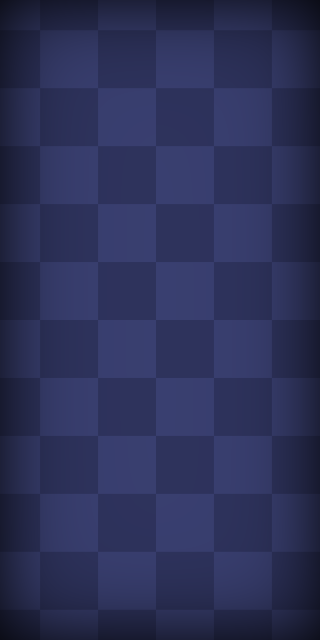
Write a Shadertoy shader that draws this pattern.

```glsl
// Two-tone blue checkerboard darkened by a soft shadow along all four edges.

const vec3 LIGHT_SQUARE = vec3(0.223, 0.246, 0.438);
const vec3 DARK_SQUARE = vec3(0.180, 0.199, 0.363);
const float SQUARE_SIZE = 0.1811;    // in canvas widths
const float GRID_CENTRE_X = 0.4875;  // column boundary, in canvas widths
const float SHADOW_SPREAD = 0.12;    // blur radius of the edge shadow, in canvas widths
const float SHADOW_SLOPE = 0.851;    // makes tanh follow a Gaussian blur

// Square wave along each axis: +1 and -1 in alternate cells, softened at boundaries.
vec2 alternate(vec2 cell, float pixel) {
    vec2 signedDist = abs(mod(cell - 0.5, 2.0) - 1.0) - 0.5;
    return clamp(2.0 * signedDist / pixel, -1.0, 1.0);
}

// Blurred inset shadow: half light at an edge, a quarter at a corner.
float edgeShade(vec2 p, vec2 canvas) {
    vec2 inset = min(p, canvas - p);
    vec2 lit = 0.5 + 0.5 * tanh(SHADOW_SLOPE * inset / SHADOW_SPREAD);
    return lit.x * lit.y;
}

void mainImage(out vec4 fragColor, in vec2 fragCoord) {
    vec2 canvas = iResolution.xy / iResolution.x;
    vec2 p = fragCoord / iResolution.x;

    // Checkerboard, with a row boundary at mid-height
    vec2 cell = (p - vec2(GRID_CENTRE_X, 0.5 * canvas.y)) / SQUARE_SIZE;
    float pixel = 1.0 / (SQUARE_SIZE * iResolution.x);
    vec2 wave = alternate(cell, pixel);
    vec3 color = mix(DARK_SQUARE, LIGHT_SQUARE, 0.5 + 0.5 * wave.x * wave.y);

    // Edge darkening
    fragColor = vec4(color * edgeShade(p, canvas), 1.0);
}
```
